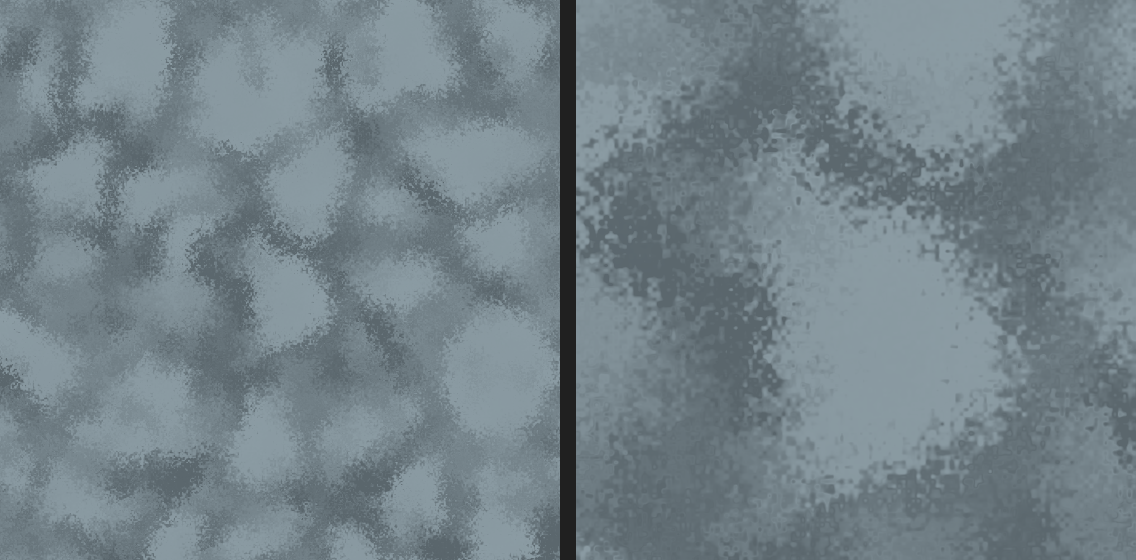
Left: the whole. Right: its middle third, enlarged.
This texture is drawn by a WebGL 2 fragment shader. Its source:

```glsl
#version 300 es
precision highp float;
// Weathered slate-blue plaster: pale islands divided by soft, smoky dark veins.
// The veins are warped cellular borders, made uneven by layered noise; a fine
// random shift of the sample point frays every transition into small grains.

uniform vec2 u_resolution;
out vec4 outColor;

vec2 hash2(vec2 p) {
    vec3 q = fract(p.xyx * vec3(0.1031, 0.1030, 0.0973));
    q += dot(q, q.yzx + 33.33);
    return fract((q.xx + q.yz) * q.zy);
}

// Two independent channels of smooth value noise, each in 0..1
vec2 noise2(vec2 p) {
    vec2 cell = floor(p);
    vec2 f = fract(p);
    f = f * f * (3.0 - 2.0 * f);
    vec2 low = mix(hash2(cell), hash2(cell + vec2(1.0, 0.0)), f.x);
    vec2 high = mix(hash2(cell + vec2(0.0, 1.0)), hash2(cell + 1.0), f.x);
    return mix(low, high, f.y);
}

vec2 layeredNoise(vec2 p, int octaves, float gain) {
    mat2 turn = mat2(0.8, 0.6, -0.6, 0.8);
    vec2 sum = vec2(0.0);
    float weight = 1.0;
    float total = 0.0;
    for (int i = 0; i < octaves; i++) {
        sum += weight * noise2(p);
        total += weight;
        weight *= gain;
        p = turn * p * 2.03 + 17.0;
    }
    return sum / total;
}

// Gap between the two nearest cell centres: zero on a border
float cellBorder(vec2 p) {
    vec2 cell = floor(p);
    float nearest = 8.0;
    float second = 8.0;
    for (int y = -1; y <= 1; y++) {
        for (int x = -1; x <= 1; x++) {
            vec2 id = cell + vec2(x, y);
            float d = length(id + hash2(id + 40.0) - p);
            second = min(second, max(nearest, d));
            nearest = min(nearest, d);
        }
    }
    return second - nearest;
}

// Fine grain offset that frays the edges
vec2 frayOffset(vec2 p, float amount) {
    vec2 fine = noise2(p * 350.0) - 0.5;
    vec2 clump = noise2(p * 150.0 + 90.0) - 0.5;
    return amount * (fine + 0.6 * clump);
}

// Darkness of the veins and blots, 0 (pale) to 1 (darkest)
float stain(vec2 p) {
    vec2 warp = layeredNoise(p * 7.0 + 60.0, 4, 0.55) - 0.5;
    float border = cellBorder((p + 0.16 * warp) * 5.0 + 11.0);
    float vein = 1.0 - smoothstep(0.0, 0.46, border);
    vec2 patches = layeredNoise(p * 9.0 + 130.0, 4, 0.6);
    float strength = clamp(1.7 * patches.x - 0.13, 0.1, 1.2);
    float blots = smoothstep(0.56, 0.8, patches.y);
    return clamp(vein * strength + 0.4 * blots, 0.0, 1.0);
}

void main() {
    vec2 uv = gl_FragCoord.xy / u_resolution.y;
    vec2 frayed = uv + frayOffset(uv, 0.036);

    // Faint cloudiness keeps the pale islands from looking flat
    float cloud = layeredNoise(frayed * 14.0 + 210.0, 3, 0.5).x - 0.5;
    float darkness = stain(frayed) + 0.12 * cloud;

    vec3 pale = vec3(0.538, 0.602, 0.632);
    vec3 deep = vec3(0.355, 0.402, 0.426);
    outColor = vec4(mix(pale, deep, darkness), 1.0);
}
```
